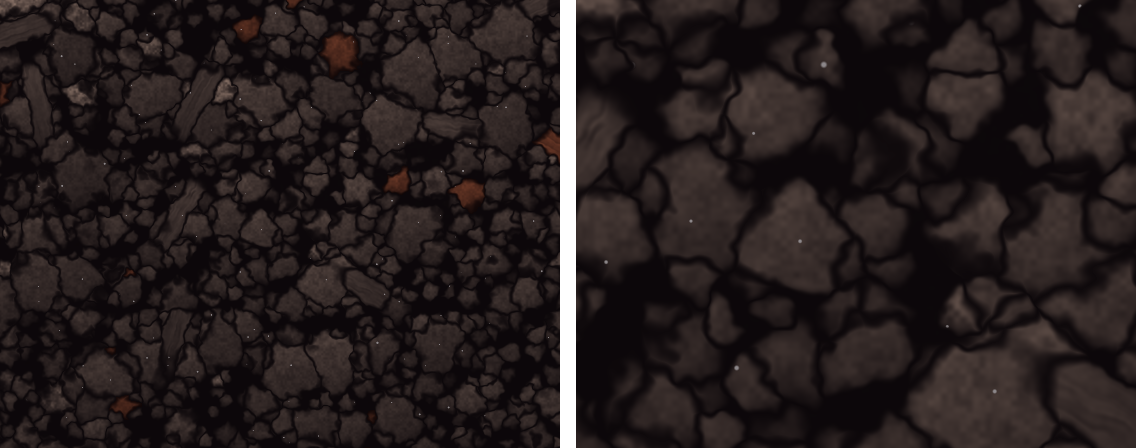
Left: the whole. Right: its middle third, enlarged.
Give the GLSL for this texture, as a Shadertoy shader.

```glsl
// Dark crumbly soil: rounded clods of several sizes piled on each other,
// with a few splinters, rusty chips, pale stones and bright mineral specks.
// Clods are jittered cellular domes; the highest wins and near ties go dark.

const vec3 SHADOW_COLOR = vec3(0.043, 0.025, 0.035);
const vec3 SOIL_COLOR   = vec3(0.215, 0.172, 0.163);
const vec3 RUST_TINT    = vec3(1.35, 0.88, 0.66);
const vec3 SPECK_COLOR  = vec3(0.55, 0.53, 0.54);

const float FINE_CELL = 0.045;
const float MID_CELL = 0.076;
const float COARSE_CELL = 0.135;
const float SPLINTER_CELL = 0.28;

const float CREASE_WIDTH = 0.024;   // height gap that leaves the shadow
const float FULL_LIGHT_HEIGHT = 0.040;
const float LIFT = 0.022;           // random extra height of a clod
const float ROUGHNESS = 0.0055;     // wobble of the outlines
const float BRIGHTNESS = 1.16;
const float RUST_SHARE = 0.025;
const float PALE_SHARE = 0.025;
const float SPECK_CELL = 0.016;
const float SPECK_SHARE = 0.035;
const vec2 LIGHT_DIR = vec2(-0.35, 0.94);

struct Surface {
    float top;      // highest dome
    float second;   // runner-up, for the creases
    vec2 local;     // position inside the top clod, -1 to 1
    vec2 grain;     // the same, turned along its long axis
    vec3 traits;    // random values of the top clod
    float fibre;    // 1 for splinters
};

vec3 hash3(vec3 p) {
    p = fract(p * vec3(0.1031, 0.1030, 0.0973));
    p += dot(p, p.yxz + 33.33);
    return fract((p.xxy + p.yxx) * p.zyx);
}

float valueNoise(vec2 p) {
    vec2 i = floor(p), f = fract(p);
    f = f * f * (3.0 - 2.0 * f);
    float a = hash3(vec3(i, 9.0)).x;
    float b = hash3(vec3(i + vec2(1, 0), 9.0)).x;
    float c = hash3(vec3(i + vec2(0, 1), 9.0)).x;
    float d = hash3(vec3(i + vec2(1, 1), 9.0)).x;
    return mix(mix(a, b, f.x), mix(c, d, f.x), f.y);
}

// Adds one layer of scattered clods to the pile.
void addClods(inout Surface s, vec2 p, float cell, float share, float fibre) {
    vec2 home = floor(p / cell);
    for (int y = -1; y <= 1; y++)
    for (int x = -1; x <= 1; x++) {
        vec2 id = home + vec2(x, y);
        vec3 place = hash3(vec3(id + 40.0, cell * 900.0));
        vec3 shape = hash3(vec3(id + 90.0, cell * 700.0));
        vec3 traits = hash3(vec3(id + 150.0, cell * 500.0));
        if (place.z > share) continue;

        float radius = cell * mix(mix(0.38, 0.60, shape.x), 0.36, fibre);
        float aspect = mix(mix(0.70, 1.0, shape.y), 0.30, fibre);
        vec2 local = (p - (id + 0.5 + 0.7 * (place.xy - 0.5)) * cell) / radius;
        float turn = 6.2832 * shape.z;
        vec2 axis = vec2(cos(turn), sin(turn));
        vec2 q = vec2(dot(local, axis), dot(local, vec2(-axis.y, axis.x)) / aspect);

        // Lobed outline for clods, boxy one for splinters.
        float angle = atan(q.y, q.x);
        float lobes = 1.0 + 0.10 * sin(3.0 * angle + 20.0 * shape.x)
                          + 0.06 * sin(5.0 * angle + 30.0 * shape.y);
        vec2 q2 = q * q;
        float d = mix(length(q) * lobes, sqrt(sqrt(dot(q2, q2))), fibre);
        if (d >= 1.0) continue;

        float peak = mix(0.8 * radius, 0.055, fibre) + LIFT * traits.x;
        float height = peak * (1.0 - pow(d, 2.6));
        if (height > s.top) {
            s = Surface(height, s.top, local, q, traits, fibre);
        } else {
            s.second = max(s.second, height);
        }
    }
}

// Sparse round glints, with a soft edge.
float specks(vec2 p) {
    vec2 id = floor(p / SPECK_CELL);
    vec3 h = hash3(vec3(id + 300.0, 5.0));
    float d = length(fract(p / SPECK_CELL) - mix(vec2(0.3), vec2(0.7), h.xy));
    float size = mix(0.10, 0.26, h.x * h.y);
    return step(h.z, SPECK_SHARE) * smoothstep(size, size * 0.3, d);
}

void mainImage(out vec4 fragColor, in vec2 fragCoord) {
    vec2 p = fragCoord / iResolution.y;

    // Rough outlines
    vec2 wobble = vec2(valueNoise(p * 55.0), valueNoise(p * 55.0 + 70.0)) - 0.5;
    wobble += 0.5 * (vec2(valueNoise(p * 120.0 + 31.0), valueNoise(p * 120.0 + 99.0)) - 0.5);
    vec2 rough = p + 2.0 * ROUGHNESS * wobble;

    // Pile of clods
    Surface s = Surface(0.0, 0.0, vec2(0), vec2(0), vec3(0.5), 0.0);
    addClods(s, rough, FINE_CELL, 0.95, 0.0);
    addClods(s, rough, MID_CELL, 0.85, 0.0);
    addClods(s, rough, COARSE_CELL, 0.50, 0.0);
    addClods(s, p + 0.6 * (rough - p), SPLINTER_CELL, 0.30, 1.0);

    // Light and shadow
    float crease = smoothstep(0.0, CREASE_WIDTH, s.top - s.second);
    float depth = smoothstep(0.0, FULL_LIGHT_HEIGHT, s.top);
    float facing = 0.88 + 0.24 * dot(s.local, LIGHT_DIR);
    float broad = 1.0 + 0.10 * sin(2.3 * p.x + 3.1 * p.y + 3.6) + 0.07 * sin(5.0 * p.x - 4.0 * p.y);
    float light = mix(0.10, 1.0, crease) * mix(0.25, 1.0, depth) * facing * broad;

    // Crumbly surface, streaked along splinters
    float crumbs = 0.55 * valueNoise(p * 95.0) + 0.45 * valueNoise(p * 210.0 + 17.0);
    float streaks = valueNoise(vec2(s.grain.x * 2.0, s.grain.y * 7.0) + 50.0 * s.traits.x);
    float texture_ = 0.70 + 0.60 * mix(crumbs, streaks, 0.6 * s.fibre);
    float pale = step(1.0 - PALE_SHARE, s.traits.z) * (1.0 - s.fibre);
    float rust = step(s.traits.z, RUST_SHARE + 0.15 * s.fibre);
    float albedo = mix(0.75, 1.12, s.traits.y) * (1.0 + pale * (0.2 + 0.9 * crumbs));

    // Colour
    float tone = BRIGHTNESS * light * texture_ * albedo;
    vec3 color = mix(SHADOW_COLOR, SOIL_COLOR, tone);
    color *= mix(vec3(1), RUST_TINT, rust);
    color = mix(color, SPECK_COLOR, specks(p) * smoothstep(0.1, 0.6, light));
    fragColor = vec4(color, 1.0);
}
```
